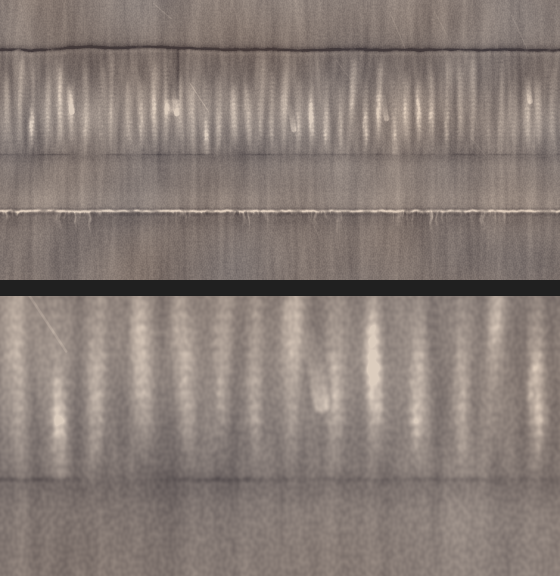
Top, the full canvas; bottom, a detail of the centre.
A WebGL 2 fragment shader for this texture:

```glsl
#version 300 es
precision highp float;
// Worn sheet metal in four horizontal panels: a dark folded seam, a band of
// vertical grinding strokes, a faint joint and a bright weld with drips.
// One tone value is summed from layers of noise, then mapped to a colour ramp.

uniform vec2 u_resolution;
out vec4 fragColor;

const vec3 DARK = vec3(0.40, 0.36, 0.35);
const vec3 LIGHT = vec3(0.76, 0.70, 0.65);
const vec3 WARM = vec3(0.012, 0.0, -0.012);
const float WIDTH = 2.0;          // canvas is 2 wide, 1 high
const float SEAM_Y = 0.822;
const float JOINT_Y = 0.448;
const float WELD_Y = 0.246;
const float GLOW_Y = 0.59;        // height of the polished spots
const float STROKES = 21.0;       // per unit of width
const float RIPPLES = 64.0;
const int SCRATCHES = 14;
const int DABS = 5;

vec2 hash2(vec2 p) {
  vec3 q = fract(p.xyx * vec3(0.1031, 0.1030, 0.0973));
  q += dot(q, q.yzx + 33.33);
  return fract((q.xx + q.yz) * q.zy);
}

float corner(vec2 cell, vec2 offset, float period) {
  float angle = 6.2832 * hash2(vec2(mod(cell.x, period), cell.y + 17.0)).x;
  return dot(vec2(cos(angle), sin(angle)), offset);
}

// Gradient noise that wraps across the width; scale.x is a whole number.
float noise(vec2 p, vec2 scale) {
  vec2 q = p * scale, i = floor(q), f = q - i, e = vec2(1.0, 0.0);
  float n = WIDTH * scale.x;
  vec2 u = f * f * f * (f * (f * 6.0 - 15.0) + 10.0);
  return 1.5 * mix(
    mix(corner(i, f, n), corner(i + e, f - e, n), u.x),
    mix(corner(i + e.yx, f - e.yx, n), corner(i + 1.0, f - 1.0, n), u.x), u.y);
}

float bell(float d, float w) { return exp(-d * d / (w * w)); }

float segment(vec2 p, vec2 a, vec2 b) {
  vec2 ab = b - a;
  return length(p - a - ab * clamp(dot(p - a, ab) / dot(ab, ab), 0.0, 1.0));
}

// Rows of overlapping grinding marks with rippled, polished cores.
float grinding(vec2 p) {
  float polish = 0.2 + 0.8 * smoothstep(-0.5, 0.2, noise(p, vec2(4.0, 2.0)));
  polish *= 1.0 - 0.6 * smoothstep(1.65, 1.75, p.x) * (1.0 - smoothstep(1.92, 2.0, p.x));
  float fray = 0.75 + 0.9 * noise(p, vec2(95.0, 28.0));
  float sum = 0.0;
  for (int k = -1; k <= 1; k++) {
    float id = floor(p.x * STROKES) + float(k);
    float key = mod(id, STROKES * WIDTH);
    vec2 r = hash2(vec2(key, 3.0)), s = hash2(vec2(key, 91.0));
    float bend = 1.6 * (r.x - 0.5) * (p.y - GLOW_Y);
    float dx = p.x * STROKES - id - 0.5 - 0.35 * (r.y - 0.5) - bend;
    float top = 0.69 + 0.13 * r.x;
    float body = bell(dx, 0.27) * smoothstep(JOINT_Y, 0.53, p.y)
               * (1.0 - smoothstep(top - 0.05, top + 0.03, p.y));
    float core = bell(dx + 0.08, 0.2) * bell(p.y - GLOW_Y - 0.13 * (s.x - 0.5), 0.04 + 0.05 * r.y);
    float ripple = sin(6.2832 * (p.y * RIPPLES + abs(dx))) * fray;
    sum += body * (0.17 + 0.24 * s.x + 0.06 * ripple);
    sum += core * polish * (0.25 + 0.8 * s.y) * (0.4 + 0.7 * fray + 0.12 * ripple);
  }
  return sum - 0.17 * smoothstep(JOINT_Y, 0.5, p.y);
}

// Metal runs hanging from the weld; d is the depth below it.
float drips(vec2 p, float d, float density) {
  float x = p.x * density + 0.35 * noise(p, vec2(30.0, 30.0)), id = floor(x);
  vec2 r = hash2(vec2(mod(id, density * WIDTH), density));
  float dx = x - id - 0.5 - 0.3 * (r.y - 0.5);
  float len = 0.014 + 0.085 * r.x * r.x;
  float cluster = smoothstep(-0.3, 0.25, noise(p.xx, vec2(5.0, 0.0)));
  return bell(dx, 0.2) * smoothstep(-0.003, 0.003, d) * (1.0 - smoothstep(0.2 * len, len, d))
       * (0.15 + 0.85 * r.y) * cluster;
}

void main() {
  vec2 p = gl_FragCoord.xy / u_resolution * vec2(WIDTH, 1.0);
  float soft = 0.7 / u_resolution.y;

  // Panels, vertical streaks and grain
  float seam = SEAM_Y + 0.005 * noise(p.xx, vec2(6.0, 0.0)) + 0.003 * noise(p.xx, vec2(23.0, 0.0))
    + 0.010 * smoothstep(0.2, 0.33, p.x) * (1.0 - smoothstep(0.5, 0.85, p.x));
  float weld = WELD_Y + 0.002 * noise(p.xx, vec2(9.0, 0.0)) + 0.003 * noise(p.xx, vec2(40.0, 0.0));
  float above = p.y - seam, below = weld - p.y, joint = p.y - JOINT_Y;
  float inBand = smoothstep(-0.006, 0.006, joint) * (1.0 - smoothstep(-0.004, 0.004, above));
  float tone = mix(0.39, 0.27, smoothstep(-0.003, 0.003, below));
  tone += 0.11 * noise(p, vec2(11.0, 1.5)) + 0.10 * noise(p, vec2(25.0, 2.5));
  tone += (0.10 + 0.08 * inBand) * noise(p, vec2(60.0, 6.0)) + 0.12 * noise(p, vec2(4.0, 4.0));
  tone += 0.06 * noise(p, vec2(80.0, 70.0)) + 0.11 * noise(p, vec2(190.0, 150.0));

  // Ground band and the notch hanging from the seam
  tone += inBand * (grinding(p) + 0.15 * bell(p.y - GLOW_Y, 0.10));
  vec2 box = abs(p - vec2(0.617, 0.735)) - vec2(0.022, 0.09);
  float notch = 1.0 - smoothstep(-0.006, 0.006, max(box.x, box.y));
  tone -= inBand * notch * (0.22 + 0.3 * bell(box.x, 0.008) * smoothstep(0.59, 0.64, p.x));
  tone += 0.55 * bell(p.x - 0.61, 0.022) * bell(p.y - 0.61, 0.03) * (0.8 + noise(p, vec2(70.0, 30.0)));

  // Seam with soft shadow, faint joint
  float fold = 0.85 + 0.6 * noise(p.xx, vec2(13.0, 0.0)) + 0.4 * noise(p.xx, vec2(37.0, 0.0));
  tone -= 0.75 * bell(above, 0.0045) * clamp(fold, 0.4, 1.1) + 0.20 * bell(above - 0.005, 0.012);
  tone -= 0.19 * step(0.0, above) * exp(-above / 0.035) - 0.12 * bell(above + 0.014, 0.007);
  float crease = smoothstep(-0.4, 0.4, noise(p.xx, vec2(8.0, 0.0)));
  tone -= 0.24 * bell(joint, 0.0035) * crease + 0.17 * bell(joint + 0.004, 0.025);
  tone += 0.09 * bell(p.y - 0.29, 0.035);

  // Broken weld bead with a dark undercut and drips
  float bead = 0.8 + 0.6 * noise(p, vec2(45.0, 30.0)) + 0.7 * noise(p.xx, vec2(14.0, 0.0));
  tone -= 0.20 * bell(below - 0.011, 0.007) + 0.16 * bell(below + 0.009, 0.004);
  tone -= 0.12 * bell(below - 0.03, 0.03);
  tone += 1.05 * bell(below, 0.0045) * clamp(bead, 0.2, 1.0);
  tone += 0.6 * drips(p, below, 27.0) + 0.55 * drips(p, below, 58.0);

  // Molten dabs with tails, then fine slanted scratches
  for (int i = 0; i < DABS; i++) {
    vec2 r = hash2(vec2(float(i), 211.0));
    vec2 foot = vec2((float(i) + r.x) * WIDTH / float(DABS), 0.48 + 0.22 * r.y);
    float d = segment(p, foot, foot + vec2(-0.012, 0.08));
    tone += inBand * 0.6 * (1.0 - smoothstep(0.005, 0.013, d)) * exp(-max(p.y - foot.y, 0.0) / 0.05);
  }
  for (int i = 0; i < SCRATCHES; i++) {
    vec2 r = hash2(vec2(float(i), 307.0)), s = hash2(vec2(float(i), 401.0));
    vec2 a = vec2(WIDTH * sqrt(r.x), r.y);
    float d = segment(p, a, a + vec2(-0.02 - 0.05 * s.x, 0.05 + 0.12 * s.y));
    tone += 0.2 * s.x * (1.0 - smoothstep(0.0005, 0.0015 + soft, d));
  }

  vec3 color = mix(DARK, LIGHT, clamp(tone, -0.4, 1.3));
  color += WARM * noise(p, vec2(3.0, 3.0));
  fragColor = vec4(color, 1.0);
}
```
